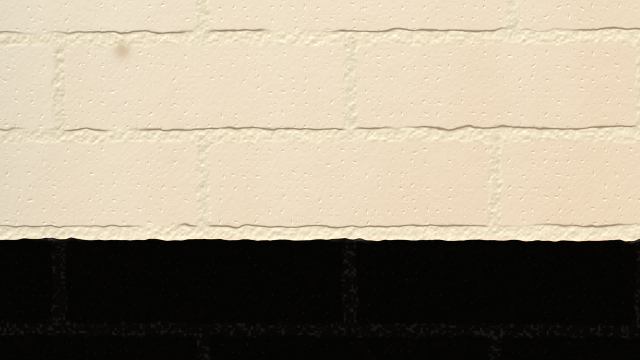
Reproduce this texture procedurally as a Shadertoy shader.

```glsl
// A painted brick wall in raking light: cream bricks above, a black band below.
// A brick distance field and noise form a height map; relief shading compares
// each point with one a short step towards the light.

const float ROW_HEIGHT = 0.2685;    // spacing of the bed joints
const float FIRST_JOINT = 0.0855;   // height of the lowest bed joint
const float BRICK_LENGTH = 0.81;
const float JOINT_HALF = 0.018;     // half width of a joint
const float JOINT_DEPTH = 0.28;
const float PAINT_EDGE = 0.333;     // top of the black band
const float RELIEF = 0.46;          // strength of the relief shading
const vec2 LIGHT_STEP = vec2(-0.0014, 0.0037);
const vec3 PALE = vec3(0.945, 0.900, 0.810);
const vec3 PEACH = vec3(0.927, 0.843, 0.728);
const vec3 MORTAR = vec3(0.925, 0.880, 0.765);
const vec3 CRACK = vec3(0.40, 0.32, 0.22);
const vec3 BLACK = vec3(0.017, 0.015, 0.011);
const vec3 DUST = vec3(0.17, 0.15, 0.12);

float hash(vec2 p) {
    return fract(sin(dot(p, vec2(127.1, 311.7))) * 43758.5453);
}

float noise(vec2 p) {
    vec2 i = floor(p), f = fract(p);
    f = f * f * (3.0 - 2.0 * f);
    return mix(mix(hash(i), hash(i + vec2(1, 0)), f.x),
               mix(hash(i + vec2(0, 1)), hash(i + vec2(1, 1)), f.x), f.y);
}

float fbm(vec2 p) {
    float sum = 0.0, amp = 0.5;
    for (int i = 0; i < 3; i++) {
        sum += amp * noise(p);
        p = p * 2.03 + 17.3;
        amp *= 0.5;
    }
    return sum / 0.875;
}

float bell(float x) { return exp(-x * x); }

// Short, randomly turned dents, at most one per grid cell
float pits(vec2 p, float cells, float density) {
    vec2 id = floor(p * cells);
    vec2 centre = 0.3 + 0.4 * vec2(hash(id + 3.1), hash(id + 7.7));
    float a = 2.6 * (hash(id + 11.3) - 0.3);
    vec2 q = mat2(cos(a), -sin(a), sin(a), cos(a)) * (fract(p * cells) - centre);
    q *= vec2(6.0 + 6.0 * hash(id + 5.9), 15.0);
    return exp(-dot(q, q)) * step(hash(id), density);
}

// x: distance to the bed joint, y: to the upright joint,
// z: height above the bed joint below, w: row number
vec4 bricks(vec2 p) {
    float y = p.y - FIRST_JOINT - 0.0104 * p.x * (p.y - 0.354);
    float row = floor(y / ROW_HEIGHT);
    float above = y - row * ROW_HEIGHT;
    float bed = min(above, ROW_HEIGHT - above) - JOINT_HALF;
    float pitch = BRICK_LENGTH + 0.05 * step(2.5, row);
    float start = mix(0.163, 0.563, mod(row, 2.0));
    float upright = abs(mod(p.x - start + 0.5 * pitch, pitch) - 0.5 * pitch);
    return vec4(bed, upright - JOINT_HALF, above, row);
}

float edgeWobble(vec2 p) { return (fbm(p * vec2(20.0, 26.0)) - 0.5) * 0.017; }

// 1 inside the joints, with rounded brick corners
float mortarMask(vec4 b, float wobble) {
    float k = 0.024;
    float h = max(k - abs(b.x - b.y), 0.0) / k;
    float d = min(b.x, b.y) - h * h * k * 0.25;
    return smoothstep(0.005, -0.006, d + wobble);
}

float surface(vec2 p) {
    float mortar = mortarMask(bricks(p), edgeWobble(p));
    float rough = 0.55 * noise(p * 75.0) + 0.35 * noise(p * 150.0);
    float dents = 0.30 * pits(p, 30.0, 0.5) + 0.20 * pits(p + 4.3, 52.0, 0.4);
    float face = 0.07 * noise(p * 130.0) + 0.10 * noise(p * 22.0) - dents;
    return mix(face, rough * 0.75 - JOINT_DEPTH, mortar);
}

void mainImage(out vec4 fragColor, in vec2 fragCoord) {
    vec2 p = fragCoord / iResolution.y;
    vec4 b = bricks(p);
    float wobble = edgeWobble(p);
    float mortar = mortarMask(b, wobble);
    float upright = smoothstep(0.012, -0.012, b.y);
    float shade = surface(p) - surface(p + LIGHT_STEP);

    // Cream paint: diagonal tint, faint streaks, pale mortar
    float tint = 0.25 + 0.36 * p.x - 0.5 * (p.y - 0.5);
    tint += 0.35 * (fbm(p * vec2(9.0, 2.5)) - 0.5);
    vec3 cream = mix(PALE, PEACH, clamp(tint, 0.0, 1.0));
    cream = mix(cream, MORTAR * (1.02 - 0.04 * upright), mortar * 0.75);
    cream *= 1.0 - 0.05 * exp(-4.0 * p.x);
    cream -= vec3(0.10, 0.13, 0.16) * bell((p.x - 0.34) / 0.022) * bell((p.y - 0.86) / 0.022);
    cream += RELIEF * shade * vec3(0.95, 1.0, 1.05);

    // Broken shadow line below each course
    float gaps = smoothstep(0.25, 0.65, noise(vec2(p.x * 9.0, b.w * 5.7)) + 0.12 * p.x);
    float crack = bell((b.z - JOINT_HALF + wobble) / 0.0026) * gaps * (1.0 - upright);
    cream = mix(cream, CRACK, 0.6 * crack);

    // Black paint: dust caught in the joints and in scattered specks
    float grain = smoothstep(0.52, 0.95, noise(p * 140.0));
    float specks = pits(p + 9.1, 45.0, 0.22) * 0.35;
    vec3 black = BLACK + DUST * (grain * (0.06 + 0.38 * mortar) + specks + 0.07 * mortar);
    black += 0.035 * shade;

    // Ragged border with a bright lip and grey scuffs at the uprights
    float scuff = bell(b.y / 0.035) * step(b.w, 0.5);
    float border = PAINT_EDGE + 0.009 * (fbm(vec2(p.x * 28.0, 2.0)) - 0.5) - 0.002 * (p.x - 0.9);
    border += 0.006 * scuff * noise(vec2(p.x * 50.0, 8.0));
    float rise = p.y - border;
    cream += 0.07 * exp(-max(rise, 0.0) / 0.009);
    black += 0.22 * scuff * bell((rise + 0.004) / 0.004) * noise(p * 90.0);
    float aa = max(0.0016, 0.7 / iResolution.y);
    vec3 colour = mix(black, cream, smoothstep(-aa, aa, rise));
    fragColor = vec4(clamp(colour, 0.0, 1.0), 1.0);
}
```
